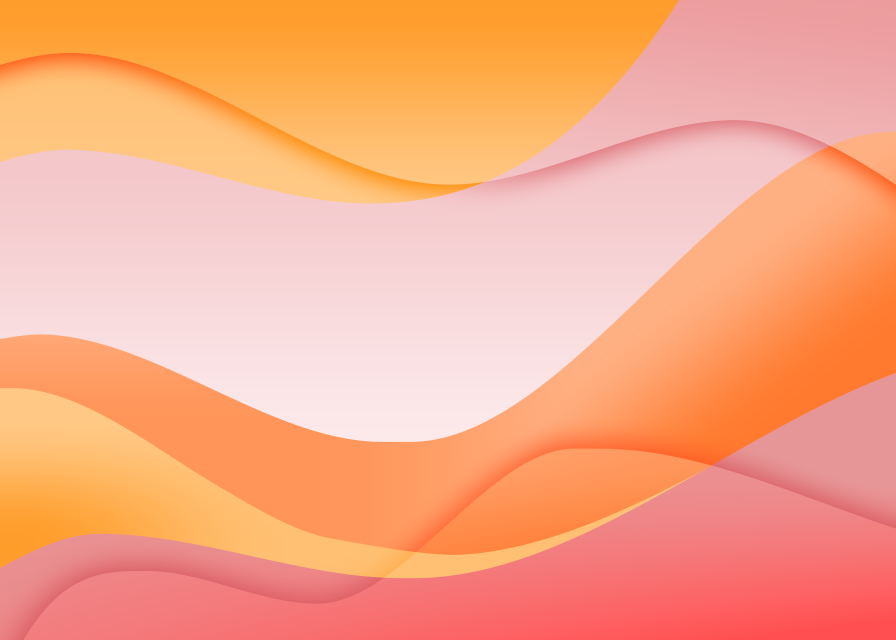
Give the GLSL for this background, as a Shadertoy shader.

```glsl
// Layered flowing waves in pink, amber and coral with soft folded shadows.
#define PALE vec3(0.99, 0.92, 0.925)
#define BLUSH vec3(0.955, 0.775, 0.785)
#define ROSE vec3(0.905, 0.59, 0.595)
#define RED vec3(1.0, 0.34, 0.345)
#define AMBER vec3(1.0, 0.615, 0.17)
#define HONEY vec3(1.0, 0.785, 0.52)
#define PEACH vec3(0.998, 0.69, 0.515)
#define ORANGE vec3(1.0, 0.48, 0.185)
#define EMBER vec3(1.0, 0.33, 0.06)
#define CRIMSON vec3(0.84, 0.33, 0.36)
#define SHADOW_WIDTH 4.6
#define CANVAS vec2(100.0, 71.4)

// Smooth bend of a curve between two abscissas.
float bend(float from, float to, float x) {
    return smoothstep(from, to, x);
}

// Heights of the wave edges, in hundredths of the canvas width.
float upperFold(float x) {
    return 60.3 + 5.2 * bend(-15.6, 7.8, x) - 14.7 * bend(7.8, 50.1, x)
         + 7.2 * bend(50.1, 82.0, x) - 22.8 * bend(82.0, 130.0, x);
}

float amberEdge(float x) {
    float d = max(x - 41.4, 0.0);
    return 49.2 + 5.5 * bend(-15.6, 7.6, x) - 6.0 * bend(7.2, 41.4, x)
         + d * d * (0.0123 + 0.0002 * d);
}

float orangeEdge(float x) {
    return 32.5 + 1.6 * bend(-7.8, 4.9, x) - 12.0 * bend(4.2, 42.7, x)
         + 34.6 * bend(45.8, 99.6, x);
}

float honeyEdge(float x) {
    return 28.1 - 15.4 * bend(1.3, 37.1, x) - 3.25 * bend(24.7, 52.1, x)
         + 24.1 * bend(49.5, 117.2, x);
}

float roseEdge(float x) {
    return 2.45 + 9.4 * bend(-14.3, 11.1, x) - 4.95 * bend(11.1, 44.9, x)
         + 25.5 * bend(46.2, 113.3, x);
}

float lowerFold(float x) {
    float d = max(16.3 - x, 0.0);
    return 7.7 - 0.003 * d * d * d - 3.65 * bend(16.3, 35.4, x)
         + 17.3 * bend(35.4, 64.1, x) - 12.2 * bend(67.0, 117.0, x);
}

// Signed distance in pixels from the height gap to an edge.
float edgePixels(float gap) {
    return gap / max(length(vec2(dFdx(gap), dFdy(gap))), 1e-5);
}

float cover(float pixels) {
    return clamp(pixels + 0.5, 0.0, 1.0);
}

// Shadow on the positive side of a fold, strongest at its edge.
float foldShadow(float pixels) {
    float d = max(pixels, 0.0) * CANVAS.x / iResolution.x;
    float fade = 1.0 - smoothstep(-1.2, SHADOW_WIDTH, d);
    return cover(pixels) * fade * fade;
}

void mainImage(out vec4 fragColor, in vec2 fragCoord) {
    vec2 p = CANVAS * fragCoord / iResolution.xy;

    // Folds: the upper one shades below itself, the lower one above.
    float upperPixels = edgePixels(upperFold(p.x) - p.y);
    float lowerPixels = edgePixels(p.y - lowerFold(p.x));
    float belowUpper = cover(upperPixels);
    float belowLower = 1.0 - cover(lowerPixels);
    float upperShadow = foldShadow(upperPixels);
    float lowerShadow = foldShadow(lowerPixels);

    // Pink field, deeper towards the top right.
    vec3 pinkTop = mix(BLUSH, ROSE + 0.02, smoothstep(44.0, 76.0, p.y + 0.12 * (p.x - 75.0)));
    vec3 pinkField = mix(PALE, BLUSH, smoothstep(18.0, 58.0, p.y));
    vec3 color = mix(pinkTop, pinkField, belowUpper);
    color = mix(color, CRIMSON, 0.75 * upperShadow * smoothstep(44.0, 66.0, p.x));

    // Amber sheet at the top left.
    vec3 amber = mix(HONEY, AMBER, smoothstep(48.0, 72.0, p.y));
    amber = mix(amber, HONEY, 0.75 * belowUpper);
    vec3 amberShadow = mix(EMBER, vec3(1.0, 0.55, 0.03), smoothstep(8.0, 36.0, p.x));
    amber = mix(amber, amberShadow, upperShadow);
    color = mix(color, amber, cover(edgePixels(p.y - amberEdge(p.x))));

    // Orange band, glowing towards the lower right.
    float glow = smoothstep(71.0, 89.0, 0.6 * p.x + 0.8 * (CANVAS.y - p.y));
    float leftWarmth = 0.5 * (1.0 - smoothstep(35.0, 70.0, p.x)) * smoothstep(40.0, 24.0, p.y);
    vec3 orange = mix(PEACH, ORANGE, max(glow, leftWarmth));
    float underGlow = belowLower * smoothstep(21.0, 9.0, p.y);
    orange = mix(orange, mix(PEACH, ORANGE, 0.35 + 0.5 * underGlow), 0.8 * belowLower);
    orange = mix(orange, EMBER, 0.95 * upperShadow);
    orange = mix(orange, EMBER + vec3(0.0, 0.0, 0.08), 0.75 * lowerShadow);
    color = mix(color, orange, cover(edgePixels(orangeEdge(p.x) - p.y)));

    // Honey band, amber towards the left edge.
    float depth = smoothstep(25.0, 11.0, p.y) * (1.0 - 0.8 * smoothstep(2.0, 32.0, p.x));
    vec3 honey = mix(HONEY, AMBER, depth);
    honey = mix(honey, AMBER, 0.5 * lowerShadow);
    color = mix(color, honey, cover(edgePixels(honeyEdge(p.x) - p.y)));

    // Rose sheet at the bottom, red in the right corner.
    float heat = max(1.0 - p.y / 18.0, 0.0) * (0.34 + 0.8 * p.x / CANVAS.x);
    vec3 rose = mix(ROSE, RED, min(pow(heat, 1.3), 1.0));
    rose += belowLower * vec3(0.02, -0.03, -0.03);
    rose = mix(rose, CRIMSON, 0.8 * lowerShadow);
    color = mix(color, rose, cover(edgePixels(roseEdge(p.x) - p.y)));

    fragColor = vec4(clamp(color, 0.0, 1.0), 1.0);
}
```
